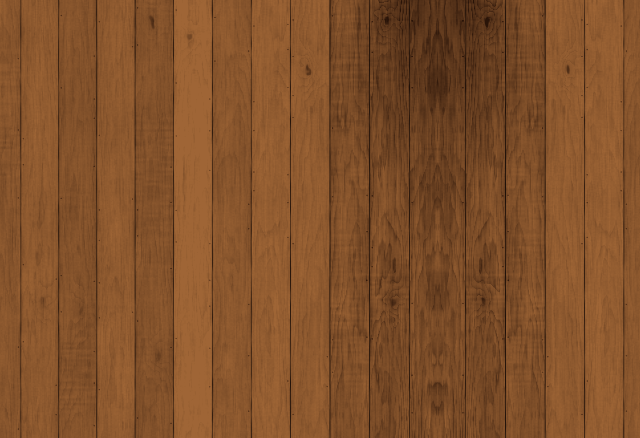
A Shadertoy shader for this texture:

```glsl
float hash(vec2 p) {
    return fract(sin(dot(p, vec2(127.1, 311.7))) * 43758.5453);
}

float noise(vec2 p) {
    vec2 i = floor(p), f = fract(p);
    f *= f * (3.0 - 2.0 * f);
    return mix(mix(hash(i), hash(i + vec2(1, 0)), f.x),
               mix(hash(i + vec2(0, 1)), hash(i + vec2(1, 1)), f.x), f.y);
}

float fbm(vec2 p) {
    float sum = 0.0, amp = 0.5;
    for (int i = 0; i < 4; i++) {
        sum += amp * noise(p);
        p = p * 2.03 + 11.7;
        amp *= 0.5;
    }
    return sum;
}

// Per plank, from the mirror axis outwards: tone, upper knot, lower knot
const vec3 PLANKS[12] = vec3[12](
    vec3(0.66, 0.0, 0.0), vec3(0.68, 1.0, 1.0), vec3(0.70, 0.0, 0.0),
    vec3(0.89, 0.9, 0.0), vec3(0.94, 0.0, 0.0), vec3(0.82, 0.0, 0.0),
    vec3(1.06, 0.6, 0.0), vec3(0.74, 0.8, 0.7), vec3(0.87, 0.0, 0.0),
    vec3(0.72, 0.0, 0.6), vec3(0.86, 0.0, 0.6), vec3(0.80, 0.0, 0.0));

void mainImage(out vec4 fragColor, in vec2 fragCoord) {
    vec2 p = fragCoord / iResolution.y;
    float px = 1.0 / iResolution.y;

    // Planks mirrored about one axis, slightly narrower further out
    float d = abs(p.x - 0.999);
    float e = d - 0.064;
    float k = e * (10.94 + 0.37 * e);
    float row = floor(k);
    int id = clamp(int(row) + 1, 0, 11);
    vec3 plank = PLANKS[id];
    float across = id == 0 ? d : (fract(k) - 0.5) * 0.091;
    float edge = min(fract(k), 1.0 - fract(k)) / 11.1;
    vec2 seed = vec2(row * 7.31, row * 3.77);
    float aged = id < 2 ? 1.0 : id == 2 ? 0.5 : 0.0;

    // Knots bend the growth rings around them
    float bend = 0.0, core = 0.0;
    for (int j = 0; j < 2; j++) {
        float size = j == 0 ? plank.y : plank.z;
        float height = j == 0 ? 0.875 + 0.075 * cos(row * 1.047)
                              : 0.23 + 0.08 * cos(row * 0.698);
        vec2 toKnot = vec2(across + (j == 0 ? -0.005 : 0.008), (p.y - height) * 0.6);
        toKnot += 0.01 * (noise(p * 70.0 + seed) - 0.5);
        float r = length(toKnot);
        bend += size * 4.0 * exp(-r * r * 1800.0);
        core += size * (j == 0 ? 0.6 : 0.35) * smoothstep(0.008, 0.003, r);
        core += size * 0.15 * exp(-r * r * 5000.0);
    }

    // Arched growth rings, each with a sharp late-wood side
    float shift = id == 0 ? 0.0 : 0.03 * (hash(seed) - 0.5);
    float warp = fbm(vec2(across * 16.0, p.y * 3.0) + seed);
    float rings = 8.0 * warp + 1200.0 * pow(across + shift, 2.0) + 5.0 * p.y + bend;
    rings += 0.35 * noise(vec2(across * 180.0, p.y * 35.0));
    float phase = fract(rings);
    float ring = phase * phase * phase * smoothstep(1.0, 0.88, phase);
    ring *= 0.3 + 1.1 * noise(vec2(across * 70.0, p.y * 10.0) + seed);

    // Fibres, pores, saw marks and stains
    float fibre = noise(vec2(across * 400.0, p.y * 22.0) + seed) - 0.5;
    float pore = smoothstep(0.68, 0.9, noise(vec2(across * 360.0, p.y * 45.0) + seed * 2.3));
    float streak = noise(vec2(across * 170.0, p.y * 3.5) + seed) - 0.5;
    float saw = noise(vec2(across * 24.0, p.y * 180.0) + seed) - 0.5;
    float stain = fbm(vec2(across * 22.0, p.y * 9.0) + seed * 1.7) - 0.47;
    float rough = 0.03 + 0.15 * step(plank.x, 0.8) * smoothstep(0.45, 0.9, noise(p.yy * 6.0 + seed));

    float v = plank.x + 0.09 - ring * mix(0.19, 0.46, aged);
    v += fibre * mix(0.11, 0.22, aged) + streak * mix(0.10, 0.22, aged);
    v -= pore * mix(0.09, 0.18, aged);
    v += saw * rough + stain * mix(0.2, 0.36, aged);
    v += 0.09 * (noise(p * 330.0) - 0.5) - core;

    // Grime gathered in patches along the plank sides
    v -= 0.2 * exp(-edge * 160.0) * smoothstep(0.35, 0.8, noise(vec2(row * 9.0 + step(0.5, fract(k)), p.y * 14.0)));

    // Darkening towards the top of the middle boards
    v -= 0.46 * smoothstep(0.4, 1.05, p.y) * smoothstep(0.27, 0.04, d);

    // Dark heartwood blots down the widest board
    float blot = cos(25.6 * (p.y - 0.58) + 5.0 * (warp - 0.5)) - pow(d / 0.032, 2.0);
    v -= id == 0 ? 0.22 * smoothstep(0.1, 0.7, blot + 2.0 * stain) : 0.0;

    // Sparse nail specks beside the seams
    float cell = floor(p.y * 12.0);
    float pick = hash(vec2(cell, row * 2.0 + step(0.5, fract(k))));
    vec2 speck = vec2(edge - 0.006, p.y - (cell + 0.2 + 0.6 * fract(pick * 17.0)) / 12.0);
    v -= 0.6 * step(0.6, pick) * smoothstep(0.0014 + px * 0.6, 0.0006, length(speck));

    vec3 darkWood = vec3(0.26, 0.145, 0.07);
    vec3 lightWood = vec3(0.585, 0.37, 0.195);
    vec3 color = mix(darkWood, lightWood, clamp(v, -0.3, 1.12));

    // Hairline seams of uneven strength
    float joint = floor(k + 0.5);
    float wear = 0.65 + 0.3 * hash(vec2(joint, 4.0)) + 0.5 * (noise(vec2(joint * 5.0, p.y * 40.0)) - 0.5);
    float seam = clamp((0.001 - edge) / px + 0.5, 0.0, 1.0);
    color = mix(color, vec3(0.10, 0.05, 0.025), seam * min(wear, 1.0));

    fragColor = vec4(color, 1.0);
}
```
